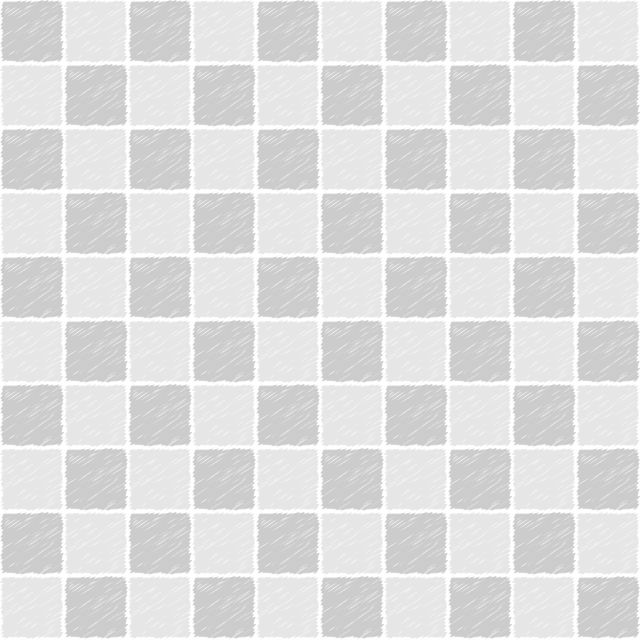
Reproduce this pattern procedurally as a WebGL 2 fragment shader.

```glsl
#version 300 es
precision highp float;
// Ten by ten checkerboard of grey squares scribbled with slanted pencil strokes.
// Each square is a rounded box whose points slip along the stroke direction to fray
// its edges; thin tapered gaps between strokes let the white paper show through.

uniform vec2 u_resolution;
out vec4 fragColor;

float hash(vec2 p) {
    return fract(sin(dot(p, vec2(127.1, 311.7))) * 43758.5453);
}

// Zigzag in -1..1: alternating long and short strokes, each of random length
float strokeEnd(float t, float seed) {
    float i = floor(t);
    float a = mix(mod(i, 2.0), hash(vec2(i, seed)), 0.55);
    float b = mix(mod(i + 1.0, 2.0), hash(vec2(i + 1.0, seed)), 0.55);
    return mix(a, b, t - i) * 2.0 - 1.0;
}

float roundedBox(vec2 p, vec2 halfSize, float radius) {
    vec2 q = abs(p) - halfSize + radius;
    return length(max(q, 0.0)) + min(max(q.x, q.y), 0.0) - radius;
}

// Coverage of the square with frayed edges
float scribbledSquare(vec2 p, float seed, float pixel) {
    vec2 dir = vec2(cos(0.6), sin(0.6));
    float along = dot(p, dir);
    float across = dot(p, vec2(-dir.y, dir.x));
    float lower = -strokeEnd(across * 42.0 + 80.0, seed + 3.0);
    float upper = strokeEnd(across * 42.0 + 80.0, seed + 7.0);
    float slip = 0.036 * mix(lower, upper, smoothstep(-0.1, 0.1, along));
    vec2 wobble = 0.005 * sin(p.yx * vec2(13.0, 17.0) + seed);
    float d = roundedBox(p - dir * slip, vec2(0.467) + wobble, 0.045);
    return 1.0 - smoothstep(-pixel, pixel, d);
}

// Coverage of the lens-shaped gaps between strokes
float paperGaps(vec2 p, float seed, float pixel) {
    float gaps = 0.0;
    for (float i = 0.0; i < 46.0; i++) {
        vec2 key = vec2(i, seed);
        vec2 center = 0.84 * (vec2(hash(key + 0.3), hash(key + 5.7)) - 0.5);
        float angle = 0.57 + 0.14 * (hash(key + 11.1) - 0.5);
        float halfLength = mix(0.05, 0.17, hash(key + 17.9));
        vec2 dir = vec2(cos(angle), sin(angle));
        vec2 r = p - center;
        float u = dot(r, dir) / halfLength;
        float w = abs(dot(r, vec2(-dir.y, dir.x)));
        float halfWidth = mix(0.0015, 0.0065, hash(key + 23.3)) * max(1.0 - u * u, 0.0);
        // Gaps thinner than a pixel fade instead of breaking up
        float cover = clamp((halfWidth - w) / pixel + 0.5, 0.0, 1.0);
        gaps = max(gaps, min(cover, 2.0 * halfWidth / pixel));
    }
    return gaps;
}

void main() {
    vec2 grid = gl_FragCoord.xy / u_resolution * 10.0;
    vec2 cell = floor(grid);
    vec2 p = fract(grid) - vec2(0.5, 0.51);
    float pixel = 10.0 / min(u_resolution.x, u_resolution.y);

    // Dark and light squares alternate, each kind with its own scribble
    float dark = mod(cell.x + cell.y, 2.0);
    float seed = 2.0 + dark * 9.0;
    vec3 paper = vec3(0.995);
    vec3 pencil = mix(vec3(0.9), vec3(0.8), dark);

    float ink = scribbledSquare(p, seed, pixel);
    ink *= 1.0 - 0.85 * paperGaps(p, seed, pixel);
    fragColor = vec4(mix(paper, pencil, ink), 1.0);
}
```
